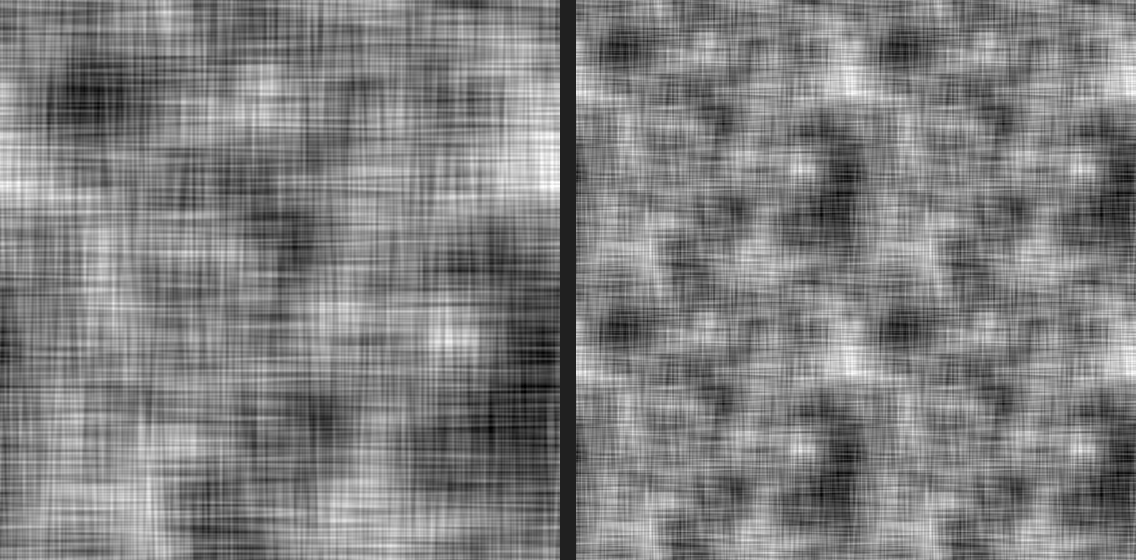
Left: one tile. Right: repeated 2 by 2.
Reproduce this texture procedurally as a WebGL 2 fragment shader.

```glsl
#version 300 es
precision highp float;

uniform vec2 u_resolution;
out vec4 fragColor;

const float TAU = 6.2831853;

// Integer hash of a lattice point, mapped to 0..1
float hash(ivec2 cell, int seed) {
    uint h = uint(cell.x) * 1597334677u ^ uint(cell.y) * 3812015801u ^ uint(seed) * 2654435769u;
    h = (h ^ (h >> 16)) * 2246822519u;
    h = (h ^ (h >> 13)) * 3266489917u;
    h ^= h >> 16;
    return float(h >> 8) / 16777216.0;
}

// Unit gradient of a wrapped lattice point, projected on the offset
float slope(ivec2 cell, ivec2 period, vec2 offset, int seed) {
    float angle = TAU * hash(cell % period, seed);
    return dot(vec2(cos(angle), sin(angle)), offset);
}

// Gradient noise repeating once per unit square
float tiledNoise(vec2 uv, ivec2 period, int seed) {
    vec2 shift = vec2(hash(ivec2(7, 3), seed), hash(ivec2(2, 9), seed));
    vec2 p = (uv + shift) * vec2(period);
    ivec2 cell = ivec2(floor(p));
    vec2 f = fract(p);
    vec2 w = f * f * f * (f * (f * 6.0 - 15.0) + 10.0);
    float low = mix(slope(cell, period, f, seed),
                    slope(cell + ivec2(1, 0), period, f - vec2(1, 0), seed), w.x);
    float high = mix(slope(cell + ivec2(0, 1), period, f - vec2(0, 1), seed),
                     slope(cell + ivec2(1, 1), period, f - vec2(1, 1), seed), w.x);
    return mix(low, high, w.y);
}

// Streaks along x: every octave is finer across, but equally long
float streaks(vec2 uv, ivec2 period, int octaves, float amplitude, float gain,
              float pixelsAcross, int seed) {
    float sum = 0.0;
    for (int octave = 0; octave < octaves; octave++) {
        float resolved = 1.0 - smoothstep(0.45, 0.9, float(period.y) / pixelsAcross);
        sum += amplitude * resolved * tiledNoise(uv, period, seed + octave);
        period.y *= 2;
        amplitude *= gain;
    }
    return sum;
}

// Wide fading bands below a layer of fine threads
float yarn(vec2 uv, int along, float bands, float fine, float pixelsAcross, int seed) {
    return streaks(uv, ivec2(along, 6), 4, bands, 0.75, pixelsAcross, seed)
         + streaks(uv, ivec2(along + 1, 104), 2, fine, 1.4, pixelsAcross, seed + 7);
}

// Broad soft patches
float clouds(vec2 uv, float amplitude, int seed) {
    return amplitude * (tiledNoise(uv, ivec2(3), seed)
                      + 0.7 * tiledNoise(uv, ivec2(6), seed + 1));
}

void main() {
    vec2 uv = gl_FragCoord.xy / u_resolution;

    float weft = yarn(uv, 5, 0.17, 0.15, u_resolution.y, 11);
    float warp = yarn(uv.yx, 6, 0.15, 0.12, u_resolution.x, 31);
    float patches = clouds(uv, 0.31, 53);

    float grey = clamp(0.505 + weft + warp + patches, 0.0, 1.0);
    fragColor = vec4(vec3(grey), 1.0);
}
```
